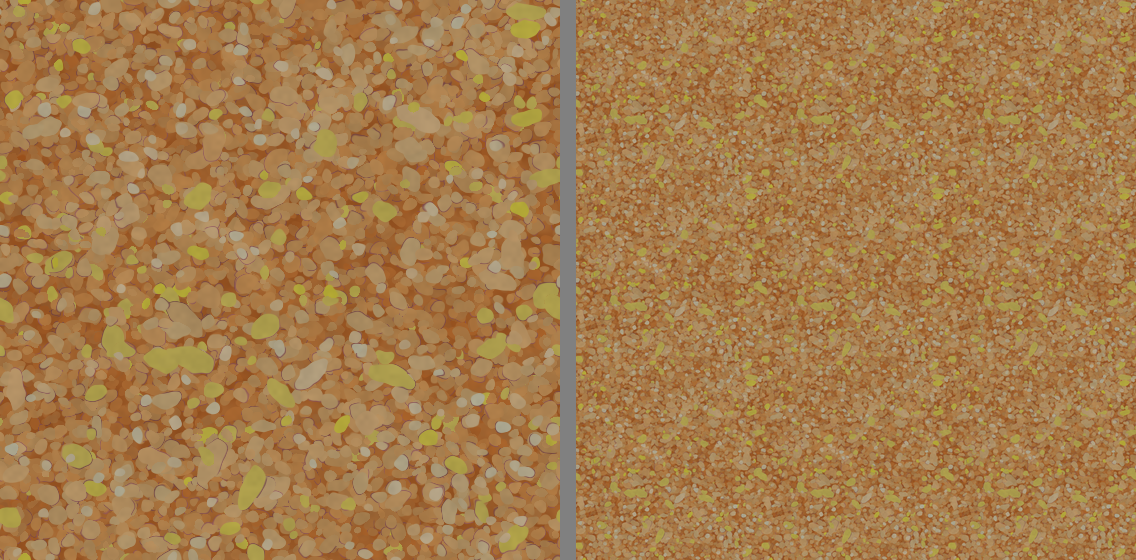
Left, the tile; right, the same tile 3 across and 3 down.
Reproduce this texture procedurally as a Shadertoy shader.

```glsl
const vec3 UMBER  = vec3(0.57, 0.31, 0.12);
const vec3 RUST   = vec3(0.62, 0.38, 0.18);
const vec3 OCHRE  = vec3(0.66, 0.48, 0.28);
const vec3 SAND   = vec3(0.68, 0.56, 0.39);
const vec3 CHALK  = vec3(0.68, 0.64, 0.54);
const vec3 YELLOW = vec3(0.67, 0.61, 0.30);
const vec3 LEMON  = vec3(0.70, 0.66, 0.20);
const vec3 MAUVE  = vec3(0.53, 0.31, 0.36);

vec4 hash4(vec2 cell, float seed) {
    uvec4 v = uvec4(cell, seed, seed + 7.0) * 1664525u + 12345u;
    v.x += v.y * v.w; v.y += v.z * v.x; v.z += v.x * v.y; v.w += v.y * v.z;
    v ^= v >> 16u;
    v.x += v.y * v.w; v.y += v.z * v.x; v.z += v.x * v.y; v.w += v.y * v.z;
    return vec4(v >> 8u) / exp2(24.0);
}

// Value noise that wraps after a whole number of cells
vec2 wrapNoise(vec2 p, float cells, float seed) {
    p *= cells;
    vec2 i = floor(p), f = fract(p);
    f = f * f * (3.0 - 2.0 * f);
    vec2 a = hash4(mod(i, cells), seed).xy;
    vec2 b = hash4(mod(i + vec2(1, 0), cells), seed).xy;
    vec2 c = hash4(mod(i + vec2(0, 1), cells), seed).xy;
    vec2 d = hash4(mod(i + vec2(1, 1), cells), seed).xy;
    return mix(mix(a, b, f.x), mix(c, d, f.x), f.y) - 0.5;
}

vec3 earthRamp(float tone) {
    vec3 c = mix(UMBER, RUST, smoothstep(0.0, 0.25, tone));
    c = mix(c, OCHRE, smoothstep(0.25, 0.5, tone));
    c = mix(c, SAND, smoothstep(0.5, 0.75, tone));
    return mix(c, CHALK, smoothstep(0.75, 1.0, tone));
}

float ellipseDistance(vec2 q, vec2 radii) {
    float k = length(q / radii);
    return k * (k - 1.0) / max(length(q / (radii * radii)), 0.0001);
}

// Scatters grains over the surface; lighter grains lie above darker ones.
// surface: rgb colour, w height. radius and tone: lowest and highest value.
void scatter(inout vec4 surface, vec2 p, float cells, float seed, float density,
             vec2 radius, float stretch, vec2 tone, float yellowShare, float soft) {
    vec2 home = floor(p * cells);
    for (int y = -1; y <= 1; y++)
    for (int x = -1; x <= 1; x++) {
        vec2 cell = home + vec2(x, y);
        vec2 id = mod(cell, cells);
        vec4 place = hash4(id, seed);
        vec4 look = hash4(id, seed + 31.0);
        vec4 extra = hash4(id, seed + 63.0);
        if (place.z > density) continue;

        // Shape: mostly lying flat, with a random tilt
        vec2 centre = (cell + place.xy) / cells;
        float angle = (extra.x - 0.5) * 1.8 + step(0.85, extra.y) * 1.4;
        float cs = cos(angle), sn = sin(angle);
        vec2 q = mat2(cs, -sn, sn, cs) * (p - centre);
        float r = mix(radius.x, radius.y, place.w);
        float d = ellipseDistance(q, r * vec2(mix(1.0, stretch, look.x), 1.0));

        // Colour: an earth tone shifted by broad patches, or a yellow one
        float patchTone = wrapNoise(centre, 7.0, 5.0).x * 0.2;
        float t = mix(tone.x, tone.y, look.y) + patchTone;
        vec3 colour = earthRamp(t);
        colour += vec3(0.02, -0.01, -0.025) * (extra.z - 0.5) * 2.0;
        if (look.z < yellowShare) {
            colour = mix(YELLOW, LEMON, pow(extra.w, 4.0));
            t += 0.12;
        }
        if (t > surface.w) {
            // Thin broken rim beside the grain
            float arc = smoothstep(0.1, 0.6, sin(atan(q.y, q.x) + 6.28 * extra.w));
            float rim = smoothstep(0.0024, 0.0008, d) * arc * step(0.55, look.w);
            surface.rgb = mix(surface.rgb, MAUVE * mix(0.75, 1.05, extra.z), rim * 0.7);
            surface = mix(surface, vec4(colour, t), smoothstep(soft, -soft, d));
        }
    }
}

void mainImage(out vec4 fragColor, in vec2 fragCoord) {
    vec2 uv = fragCoord / iResolution.xy;
    float soft = max(0.7 / min(iResolution.x, iResolution.y), 0.0008);

    // Lumpy outlines
    vec2 p = uv + wrapNoise(uv, 64.0, 11.0) * 0.007 + wrapNoise(uv, 24.0, 13.0) * 0.008;

    // Dark bed
    float bed = 0.13 + wrapNoise(uv, 30.0, 17.0).x * 0.35;
    vec4 surface = vec4(earthRamp(bed), -1.0);

    // Grains from fine to coarse, then pale specks
    scatter(surface, p, 64.0, 101.0, 0.90, vec2(0.006, 0.0105), 1.3, vec2(0.12, 0.66), 0.02, soft);
    scatter(surface, p, 50.0, 211.0, 0.65, vec2(0.007, 0.0125), 1.5, vec2(0.25, 0.74), 0.05, soft);
    scatter(surface, p, 28.0, 307.0, 0.42, vec2(0.010, 0.016), 1.9, vec2(0.40, 0.80), 0.10, soft);
    scatter(surface, p, 13.0, 401.0, 0.34, vec2(0.014, 0.020), 2.4, vec2(0.62, 0.88), 0.48, soft);
    scatter(surface, p, 36.0, 503.0, 0.15, vec2(0.007, 0.011), 1.4, vec2(0.80, 1.02), 0.12, soft);

    // Faint mottling inside the grains
    float mottle = wrapNoise(uv, 110.0, 19.0).x + wrapNoise(uv, 40.0, 23.0).y;
    fragColor = vec4(surface.rgb * (1.0 + 0.05 * mottle), 1.0);
}
```
